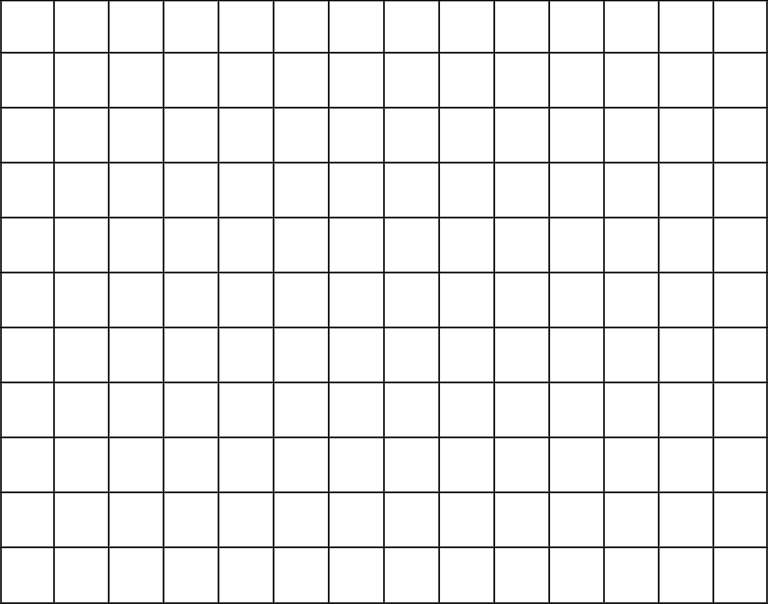
Give the GLSL for this pattern, as a Shadertoy shader.

```glsl
// A plain grid of thin black lines on white paper: 14 columns by 11 rows.
// Each axis finds its nearest ruled line by rounding, with a slight drift in
// the columns; a frame closes the sheet and box coverage smooths every edge.

const float TAU = 6.2831853;
const float LINE_WIDTH = 0.0028;            // in canvas heights
const vec2 CELLS = vec2(14.0, 11.0);
const vec2 PITCH = vec2(0.07151, 0.09098);  // fraction of each axis
const vec2 START = vec2(-0.0008, -0.0037);
const vec2 DRIFT = vec2(-0.0008, 0.0);      // uneven spacing of the ruling
const vec2 INSET_NEAR = vec2(0.0013, 0.0008);
const vec2 INSET_FAR = vec2(0.0013, 0.0014);
const vec3 PAPER = vec3(1.0);
const vec3 INK = vec3(0.03);

// Distance to the nearest inner line along one axis.
float innerLine(float t, float pitch, float start, float drift, float cells) {
    float index = clamp(round((t - start) / pitch), 1.0, cells - 1.0);
    float wobble = drift * sin(TAU * index / (cells - 1.0));
    return abs(t - start - index * pitch - wobble);
}

// Distance to the nearer of the two frame lines along one axis.
float frameLine(float t, float insetNear, float insetFar) {
    return min(abs(t - insetNear), abs(t - 1.0 + insetFar));
}

// Share of a pixel-wide box that a line of the given width covers.
float lineCoverage(float d, float width, float pixel) {
    float halfLine = 0.5 * width;
    float halfBox = 0.55 * pixel;
    float overlap = min(d + halfBox, halfLine) - max(d - halfBox, -halfLine);
    return clamp(overlap / (2.0 * halfBox), 0.0, 1.0);
}

void mainImage(out vec4 fragColor, in vec2 fragCoord) {
    // Sheet coordinates run from the upper left corner.
    vec2 sheet = fragCoord / iResolution.xy;
    sheet.y = 1.0 - sheet.y;
    float pixel = 1.0 / iResolution.y;
    float aspect = iResolution.x / iResolution.y;

    // Nearest line on each axis, frame included.
    float dx = min(innerLine(sheet.x, PITCH.x, START.x, DRIFT.x, CELLS.x),
                   frameLine(sheet.x, INSET_NEAR.x, INSET_FAR.x));
    float dy = min(innerLine(sheet.y, PITCH.y, START.y, DRIFT.y, CELLS.y),
                   frameLine(sheet.y, INSET_NEAR.y, INSET_FAR.y));

    // Ink on paper.
    float ink = max(lineCoverage(dx * aspect, LINE_WIDTH, pixel),
                    lineCoverage(dy, LINE_WIDTH, pixel));
    fragColor = vec4(mix(PAPER, INK, ink), 1.0);
}
```
